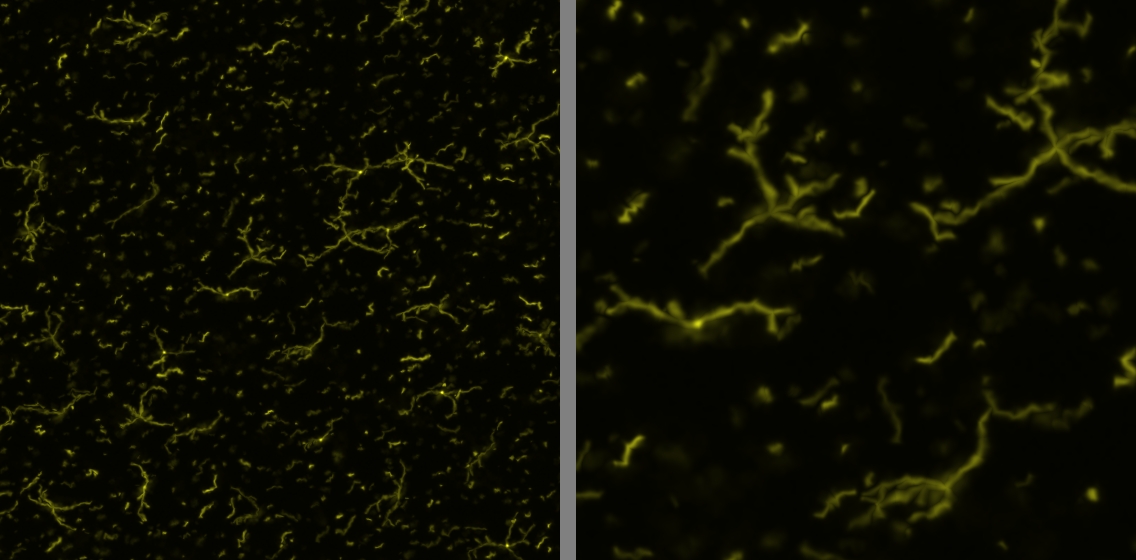
Left, the full canvas; right, a detail of the centre.
This texture is drawn by a Shadertoy shader. Its source:

```glsl
// Fluorescent yellow branching cells, short fibres and specks on a near-black field.
#define TINT vec3(1.0, 1.01, 0.095)
#define BACKGROUND 0.011
#define FIBRE_WIDTH 0.0025
#define HALO_SIZE 0.0050
#define HALO_LEVEL 0.19
#define TILT 0.42
#define ANGLE_SPREAD 1.0
#define CELL_GRID 6.0
#define CELL_SHARE 0.82
#define FIBRE_GRID 20.0
#define SPECK_GRID 33.0
#define WOBBLE 0.0042

float hash(vec2 p) {
    vec3 q = fract(vec3(p.xyx) * 0.1031);
    q += dot(q, q.yzx + 33.33);
    return fract((q.x + q.y) * q.z);
}

float noise(vec2 p) {
    vec2 i = floor(p), f = fract(p);
    f = f * f * (3.0 - 2.0 * f);
    return mix(mix(hash(i), hash(i + vec2(1, 0)), f.x),
               mix(hash(i + vec2(0, 1)), hash(i + vec2(1, 1)), f.x), f.y);
}

vec2 direction(float angle) { return vec2(cos(angle), sin(angle)); }

float segment(vec2 p, vec2 a, vec2 b) {
    vec2 ab = b - a;
    float t = clamp(dot(p - a, ab) / (dot(ab, ab) + 1e-9), 0.0, 1.0);
    return length(p - a - ab * t);
}

// Bright core with a faint wide skirt
float glow(float d, float width) {
    return exp(-d * d / (width * width)) + HALO_LEVEL * exp(-d / HALO_SIZE);
}

// Scattered crooked strokes, one per grid square
float strokes(vec2 p, float grid, vec2 lengths, float width, vec2 peaks, float share, float seed) {
    vec2 home = floor(p * grid);
    float light = 0.0;
    for (int y = -1; y <= 1; y++)
    for (int x = -1; x <= 1; x++) {
        vec2 id = home + vec2(x, y), key = id + seed;
        if (hash(key) > share) continue;
        float angle = TILT + ANGLE_SPREAD * (hash(key + 11.3) + hash(key + 23.7) - 1.0);
        float h = hash(key + 31.1);
        float len = mix(lengths.x, lengths.y, h * h);
        vec2 a = (id + vec2(hash(key + 41.9), hash(key + 53.3))) / grid;
        a -= 0.5 * len * direction(angle);
        float d = 1.0;
        for (int s = 0; s < 4; s++) {
            float bend = 1.8 * (hash(key + 61.7 + 7.3 * float(s)) - 0.5);
            vec2 b = a + direction(angle + bend) * len * 0.25;
            d = min(d, segment(p, a, b));
            a = b;
        }
        float power = hash(key + 91.3);
        float peak = mix(peaks.x, peaks.y, power * power);
        light = max(light, peak * glow(d, width * mix(0.8, 1.35, hash(key + 97.1))));
    }
    return light;
}

// Cell bodies with wandering arms and a few side twigs
float branchedCells(vec2 p, vec2 still) {
    vec2 home = floor(p * CELL_GRID);
    float light = 0.0;
    for (int y = -1; y <= 1; y++)
    for (int x = -1; x <= 1; x++) {
        vec2 id = home + vec2(x, y), key = id + 207.0;
        vec2 center = (id + 0.1 + 0.8 * vec2(hash(key + 3.1), hash(key + 5.7))) / CELL_GRID;
        if (hash(key) > CELL_SHARE || length(p - center) > 0.13) continue;
        float arms = 2.0 + floor(3.0 * hash(key + 9.2));
        float turn = TILT + 1.2 * (hash(key + 13.4) - 0.5);
        float peak = mix(0.17, 0.36, hash(key + 17.9));
        for (float arm = 0.0; arm < arms; arm++) {
            vec2 armKey = key + 29.3 * (arm + 1.0);
            float angle = turn + 6.283 * arm / arms + 0.9 * (hash(armKey) - 0.5);
            float stride = mix(0.006, 0.016, hash(armKey + 2.3));
            vec2 a = center;
            for (float s = 0.0; s < 5.0; s++) {
                angle += 1.3 * (hash(armKey + 4.1 + s) - 0.5);
                vec2 b = a + stride * direction(angle) * vec2(1.15, 0.8);
                float d = segment(p, a, b);
                if (hash(armKey + 71.3 + s) > 0.72) {
                    float side = hash(armKey + 83.9 + s) > 0.5 ? 0.95 : -0.95;
                    d = min(d, segment(p, b, b + stride * direction(angle + side)));
                }
                light = max(light, peak * (1.0 - 0.07 * s) * glow(d, FIBRE_WIDTH * (1.3 - 0.08 * s)));
                a = b;
            }
        }
        // Soft body and, in some cells, a sharp bright spot
        vec2 axis = direction(turn), r = p - center;
        r = vec2(dot(r, axis), dot(r, vec2(-axis.y, axis.x))) / vec2(0.017, 0.008);
        light = max(light, 0.75 * peak * exp(-dot(r, r)));
        float spot = length(still - center) / 0.0028;
        light += step(0.55, hash(key + 37.7)) * 0.6 * exp(-spot * spot);
    }
    return light;
}

void mainImage(out vec4 fragColor, in vec2 fragCoord) {
    vec2 uv = fragCoord / iResolution.y;
    vec2 p = uv + WOBBLE * (vec2(noise(uv * 85.0), noise(uv * 85.0 + 47.0)) - 0.5)
                + 0.7 * WOBBLE * (vec2(noise(uv * 200.0 + 19.0), noise(uv * 200.0 + 73.0)) - 0.5);

    // Fibres, sharp specks, then faint specks out of focus
    float light = branchedCells(p, uv);
    light = max(light, strokes(p, FIBRE_GRID, vec2(0.008, 0.046), FIBRE_WIDTH, vec2(0.09, 0.44), 0.74, 311.0));
    light = max(light, strokes(p, SPECK_GRID, vec2(0.0, 0.008), FIBRE_WIDTH, vec2(0.05, 0.42), 0.6, 523.0));
    light = max(light, strokes(p, 27.0, vec2(0.0, 0.012), 1.8 * FIBRE_WIDTH, vec2(0.03, 0.12), 0.7, 719.0));

    // Beaded brightness along the fibres
    light *= 0.5 + noise(uv * 170.0 + 7.0);

    // Dim haze and fine grain
    float haze = smoothstep(0.5, 1.0, noise(uv * 28.0 + 5.0)) * noise(uv * 110.0);
    light += BACKGROUND + 0.025 * haze + 0.007 * noise(uv * 300.0);

    vec3 color = TINT * light;
    color.b = max(color.b - 0.002, 0.0);
    fragColor = vec4(clamp(color, 0.0, 1.0), 1.0);
}
```
